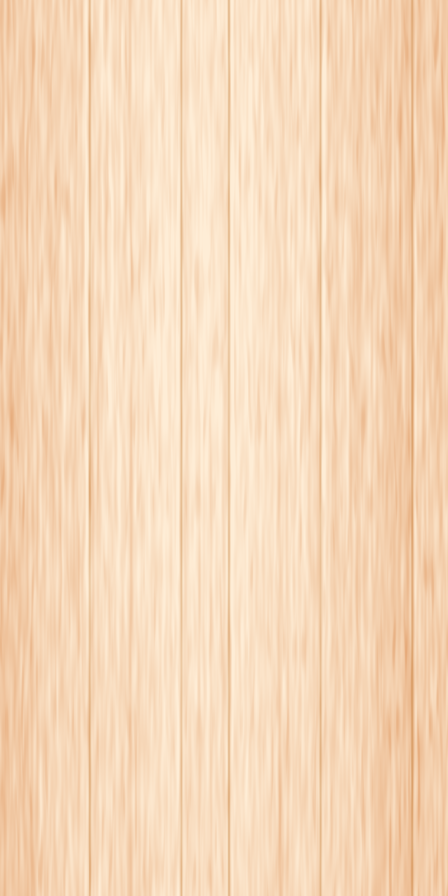
Give the GLSL for this texture, as a Shadertoy shader.

```glsl
// Pale wooden boards with fine vertical grain, mirrored about a bright middle strip.
// Stretched gradient noise makes the grain; distances from the mirror axis
// place the thin seams, the soft growth streaks and the darker outer boards.

vec2 hashGradient(vec2 cell) {
    vec3 q = fract(cell.xyx * vec3(0.1031, 0.1030, 0.0973));
    q += dot(q, q.yzx + 33.33);
    float angle = 6.2832 * fract((q.x + q.y) * q.z);
    return vec2(cos(angle), sin(angle));
}

float gradientNoise(vec2 p) {
    vec2 cell = floor(p), f = fract(p);
    vec2 u = f * f * f * (f * (f * 6.0 - 15.0) + 10.0);
    float a = dot(hashGradient(cell), f);
    float b = dot(hashGradient(cell + vec2(1, 0)), f - vec2(1, 0));
    float c = dot(hashGradient(cell + vec2(0, 1)), f - vec2(0, 1));
    float d = dot(hashGradient(cell + vec2(1, 1)), f - vec2(1, 1));
    return mix(mix(a, b, u.x), mix(c, d, u.x), u.y);
}

// Soft vertical line of the given half width
float softLine(float dist, float halfWidth) {
    return exp(-dist * dist / (halfWidth * halfWidth));
}

void mainImage(out vec4 fragColor, in vec2 fragCoord) {
    vec2 p = fragCoord / iResolution.x;
    float height = fragCoord.y / iResolution.y;
    float side = p.x - 0.458;
    float m = abs(side);

    // Broad shading: bright middle, darker outer boards and lower corners
    float tone = 0.83 - 0.68 * m;
    tone -= 0.10 * smoothstep(0.365, 0.39, m) * (1.0 - 0.6 * smoothstep(0.455, 0.47, m));
    tone -= 0.05 * smoothstep(0.25, 0.265, m);
    tone += 0.06 * softLine(height - 0.6, 0.3) - 0.05 * smoothstep(0.45, 0.0, height);

    // Grain from wide bands down to short fibres, stronger towards the edges
    float strength = 0.8 + 1.0 * m;
    float bands = gradientNoise(vec2(m * 24.0 + 7.3, p.y * 0.5 + 3.4));
    float threads = gradientNoise(vec2(m * 110.0 + 40.2, p.y * 0.7 + 9.7));
    float streaks = gradientNoise(vec2(p.x * 75.0 + 11.6, p.y * 4.5 + 21.3));
    float fibres = gradientNoise(vec2(p.x * 137.0 + 70.1, p.y * 8.0 + 5.8));
    tone += strength * (0.14 * bands + 0.25 * threads + 0.19 * streaks + 0.29 * fibres);

    // Scattered darker dashes
    float dashes = gradientNoise(vec2(p.x * 95.0 + 31.7, p.y * 6.0 + 63.2));
    tone -= 0.26 * strength * smoothstep(0.15, 0.55, dashes);

    // Seams between boards, each with a pale bevel beside it
    float seam = 0.0;
    float seamWidth = max(0.0027, 0.6 / iResolution.x);
    for (int i = 0; i < 3; i++) {
        float d = m - (0.053 + 0.2045 * float(i));
        float wear = 0.9 + 0.4 * gradientNoise(vec2(float(i) * 9.0 + 0.5 * sign(side), p.y * 2.5));
        seam += wear * softLine(d, seamWidth);
        tone += 0.22 * softLine(d - 0.0075, 0.0035);
        tone -= 0.10 * softLine(d + 0.009, 0.005);
    }
    tone -= 0.55 * seam;

    // Soft growth streaks: one in each wide board, a faint pair in the middle
    float fade = 0.8 + 0.8 * gradientNoise(vec2(side * 3.0 + 17.0, p.y * 2.2));
    tone -= 0.32 * fade * softLine(m - 0.167, 0.004);
    tone -= 0.20 * fade * softLine(m - 0.013, 0.0035);

    // Honey to cream, with the seams a little more golden
    vec3 honey = vec3(0.915, 0.705, 0.53);
    vec3 cream = vec3(0.998, 0.93, 0.84);
    vec3 color = mix(honey, cream, clamp(tone + 0.035, -0.2, 1.0));
    color -= vec3(0.04, 0.03, 0.05) * min(seam, 1.0);
    fragColor = vec4(color, 1.0);
}
```
